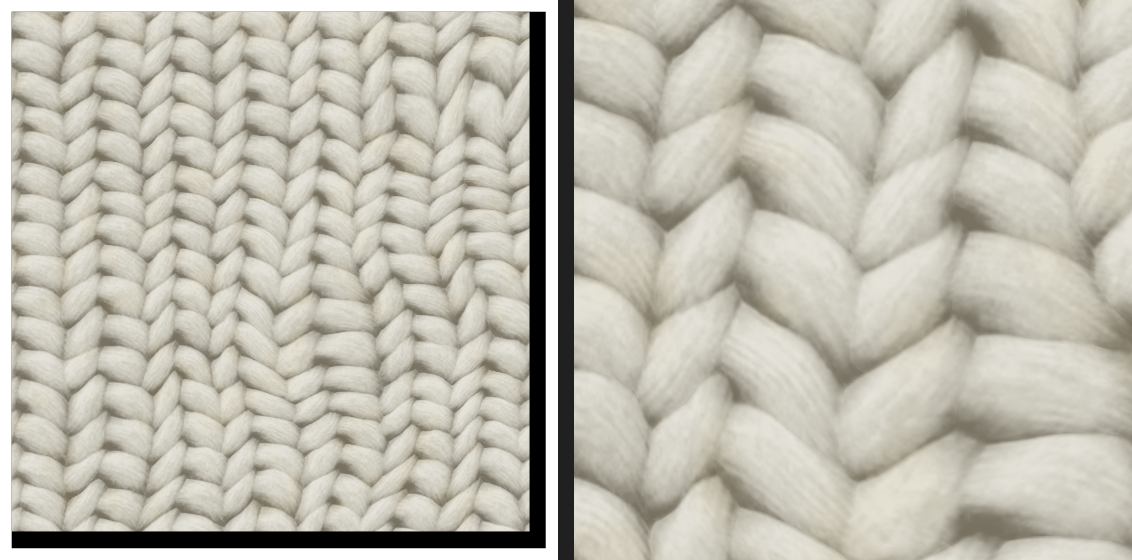
Left, the full canvas; right, a detail of the centre.
This texture is drawn by a WebGL 2 fragment shader. Its source:

```glsl
#version 300 es
precision highp float;
// Chunky cream wool knit on a white page with a black strip right and below.
// Each stitch is a pair of bent, tilted ellipsoids; their union is a height
// field, lit from above and roughened with fibres and uneven spacing.
#define COLUMNS 6.75
#define ROWS 16.5
#define STITCH_W 2.44
#define WANDER 0.55
#define JITTER 0.24
#define ARCH 0.30
#define RELIEF 0.085
#define FIBRE 0.13

uniform vec2 u_resolution;
out vec4 fragColor;

const vec3 SHADOW = vec3(0.47, 0.445, 0.385);
const vec3 WOOL = vec3(0.775, 0.763, 0.712);
const vec3 LIGHT = vec3(0.895, 0.887, 0.85);

float hash(vec2 p) {
  return fract(sin(dot(p, vec2(127.1, 311.7))) * 43758.5453);
}

float noise(vec2 p) {
  vec2 i = floor(p), f = fract(p);
  f = f * f * (3.0 - 2.0 * f);
  return mix(mix(hash(i), hash(i + vec2(1, 0)), f.x),
             mix(hash(i + vec2(0, 1)), hash(i + vec2(1, 1)), f.x), f.y);
}

float box(vec2 p, vec2 lo, vec2 hi) {
  vec2 px = 0.75 / u_resolution;
  vec2 s = smoothstep(lo - px, lo + px, p) * (1.0 - smoothstep(hi - px, hi + px, p));
  return s.x * s.y;
}

// Bent ellipsoid: height in x, coordinates along and across the yarn in yz
vec3 lobe(vec2 p, float angle, vec2 radius, float arch) {
  float c = cos(angle), s = sin(angle);
  vec2 q = vec2(c * p.x + s * p.y, c * p.y - s * p.x);
  q.y += arch * (q.x * q.x - 0.25);
  vec2 r = q / radius;
  return vec3(1.0 - dot(r, r), q);
}

vec3 higher(vec3 a, vec3 b) {
  float k = 0.12, m = max(k - abs(a.x - b.x), 0.0);
  vec3 top = a.x > b.x ? a : b;
  return vec3(top.x + m * m / (4.0 * k), top.yz);
}

// Union of the stitches near p; w holds the dark notch at each fold
vec4 knit(vec2 p) {
  vec3 top = vec3(-0.4, 0.0, 0.0);
  float notch = 0.0;
  float column = floor(p.x / STITCH_W + 0.5);
  for (int i = -1; i <= 1; i++) {
    float col = column + float(i);
    float phase = hash(vec2(col, 7.0));
    float row = floor(p.y - phase + 0.5);
    for (int j = -1; j <= 1; j++) {
      vec2 id = vec2(col, row + float(j));
      float a = hash(id), b = hash(id + 31.7), c = hash(id + 73.1);
      vec2 q = p - vec2(col * STITCH_W, id.y + phase);
      q -= (vec2(a, b) - 0.5) * JITTER;
      vec3 wide = lobe(q - vec2(0.72, -0.15), -0.43 - 0.18 * c,
                       vec2(0.94, 0.53 + 0.1 * b), ARCH);
      vec3 narrow = lobe(q - vec2(-0.5, -0.12), 0.88 + 0.22 * a,
                         vec2(0.95, 0.42 + 0.08 * c), -0.12);
      wide.yz += id * 3.7;
      narrow.yz += id * 5.3;
      top = higher(top, higher(wide, narrow));
      vec2 n = (q - vec2(0.16, -0.28)) / vec2(0.32, 0.2);
      notch = max(notch, exp(-dot(n, n)) * (0.25 + 0.75 * c));
    }
  }
  return vec4(top, notch);
}

vec3 wool(vec2 uv) {
  // Columns wander, most of all in the lower right
  float loose = smoothstep(0.5, 1.2, uv.x + 0.7 * (1.0 - uv.y));
  vec2 p = vec2((uv.x * COLUMNS - 0.06) * STITCH_W, uv.y * ROWS);
  vec2 drift = vec2(noise(uv * vec2(4.0, 5.0) + 3.1), noise(uv * 5.0 + 17.3)) - 0.5;
  p += drift * WANDER * (1.0 + 1.8 * loose);
  p += 0.09 * (vec2(noise(p * 2.3), noise(p * 2.3 + 40.0)) - 0.5);

  // Lighting from the slope, soft shade in the gaps
  float e = 0.05;
  vec4 k = knit(p);
  vec2 slope = vec2(knit(p + vec2(e, 0)).x, knit(p + vec2(0, e)).x) - k.x;
  float tone = 0.26 + 0.46 * smoothstep(-0.2, 0.85, k.x);
  tone += RELIEF * clamp(dot(slope / e, vec2(0.35, -0.85)), -2.5, 2.5);
  tone -= 0.3 * k.w;

  // Fibres along the yarn, fine grain and broad unevenness
  tone += FIBRE * (noise(k.yz * vec2(3.5, 17.0)) - 0.5);
  tone += 0.09 * (noise(p * 13.0) - 0.5) + 0.06 * (noise(p * 27.0) - 0.5);
  tone += 0.12 * (noise(p * 0.8 + 9.0) - 0.5);
  tone = clamp(tone, 0.0, 1.0);
  vec3 color = mix(SHADOW, WOOL, smoothstep(0.0, 0.62, tone));
  color = mix(color, LIGHT, smoothstep(0.5, 0.92, tone));
  return color - vec3(0.0, 0.008, 0.025) * smoothstep(0.6, 0.9, noise(p * 1.4));
}

void main() {
  vec2 uv = gl_FragCoord.xy / u_resolution;
  vec2 lo = vec2(0.021, 0.051), hi = vec2(0.949, 0.979);
  vec3 color = mix(vec3(1.0), vec3(0.0), box(uv, vec2(0.021), vec2(0.978, 0.979)));
  color = mix(color, wool((uv - lo) / (hi - lo)), box(uv, lo, hi));
  fragColor = vec4(color, 1.0);
}
```
